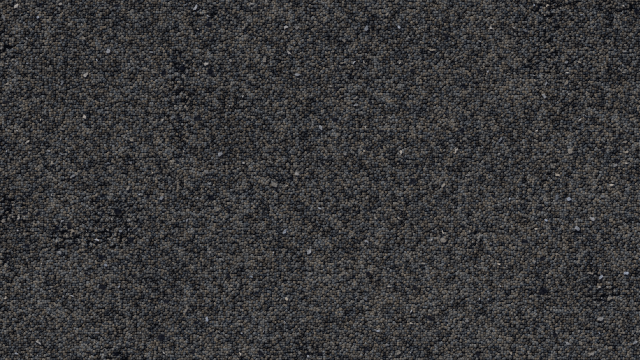
Reproduce this texture procedurally as a Shadertoy shader.

```glsl
// Dark asphalt in low sunlight: fine cellular grains, each a small lit dome
// with its own tone, broken by rough patches, bluish pits and pale stone chips.
// Four samples are averaged per pixel to smooth the edges.

const vec2 LIGHT_DIR = vec2(-0.42, 0.91);
const vec3 SHADOW_TINT = vec3(-0.008, -0.004, 0.012);
const vec3 LIGHT_TINT = vec3(0.012, 0.002, -0.010);
const vec3 PIT_COLOR = vec3(0.045, 0.052, 0.085);
const vec3 COOL_CHIP = vec3(0.52, 0.55, 0.61);
const vec3 WARM_CHIP = vec3(0.64, 0.60, 0.55);

float hash(vec2 p, float seed) {
    vec3 q = fract(vec3(p.xyx + seed * 17.3) * vec3(0.1031, 0.1030, 0.0973));
    q += dot(q, q.yzx + 33.33);
    return fract((q.x + q.y) * q.z);
}

vec2 hash2(vec2 p, float seed) {
    return vec2(hash(p, seed), hash(p, seed + 5.7));
}

float valueNoise(vec2 p, float seed) {
    vec2 cell = floor(p), f = fract(p);
    f = f * f * (3.0 - 2.0 * f);
    float low = mix(hash(cell, seed), hash(cell + vec2(1, 0), seed), f.x);
    float high = mix(hash(cell + vec2(0, 1), seed), hash(cell + vec2(1, 1), seed), f.x);
    return mix(low, high, f.y);
}

float fbm(vec2 p, float seed) {
    float sum = 0.0, weight = 0.55;
    for (int i = 0; i < 3; i++) {
        sum += weight * valueNoise(p, seed + float(i));
        p = p * 2.1 + 3.7;
        weight *= 0.5;
    }
    return sum;
}

// Nearest grain: offset from its centre (xy), distance (z), random id (w)
vec4 nearestGrain(vec2 p, float seed) {
    vec2 cell = floor(p);
    vec4 nearest = vec4(0.0, 0.0, 9.0, 0.0);
    for (int y = -1; y <= 1; y++) {
        for (int x = -1; x <= 1; x++) {
            vec2 c = cell + vec2(x, y);
            vec2 offset = p - c - 0.5 - 0.8 * (hash2(c, seed) - 0.5);
            float d = length(offset);
            if (d < nearest.z) nearest = vec4(offset, d, hash(c, seed + 2.9));
        }
    }
    return nearest;
}

// Brightness of a grain relative to the mean: lit side, dark gaps, own tone
float grainRelief(vec4 grain, float slope, float gap, float variety) {
    return slope * dot(grain.xy, LIGHT_DIR) - gap * (grain.z - 0.41)
         + variety * (grain.w - 0.5);
}

// Scattered ragged ellipses: coverage (x) and random id (y)
vec2 scatter(vec2 p, float scale, float density, float seed) {
    p *= scale;
    p += 0.16 * (vec2(valueNoise(p * 5.0, seed), valueNoise(p * 5.0, seed + 1.0)) - 0.5);
    vec2 cell = floor(p);
    vec2 q = p - cell - 0.5 - 0.4 * (hash2(cell, seed) - 0.5);
    float id = hash(cell, seed + 3.1);
    float angle = 2.4 * (hash(cell, seed + 4.3) - 0.5);
    q = mat2(cos(angle), -sin(angle), sin(angle), cos(angle)) * q;
    float size = mix(0.1, 0.27, id * id);
    float d = length(q / vec2(size, size * mix(0.4, 0.75, hash(cell, seed + 6.1))));
    float present = step(hash(cell, seed + 8.2), density);
    return vec2(present * smoothstep(1.2, 0.75, d), id);
}

vec3 asphalt(vec2 p) {
    // Fine grains over faint broad mottling
    vec4 grain = nearestGrain(p * 155.0, 1.0);
    float tone = 0.217 + grainRelief(grain, 0.20, 0.28, 0.23);
    tone += 0.09 * (valueNoise(p * 62.0, 21.0) - 0.5);
    tone += 0.05 * (fbm(p * 5.0, 24.0) - 0.48) - 0.015 * (p.y - 0.5);

    // Rough patches of coarser stone
    float rough = smoothstep(0.60, 0.76, fbm(p * 6.0, 31.0));
    vec4 stone = nearestGrain(p * 68.0, 35.0);
    tone += rough * (grainRelief(stone, 0.22, 0.24, 0.12) - 0.03);

    // Cool shadows, warm lights and a slight hue of each grain
    tone = max(tone, 0.035);
    vec3 color = tone + mix(SHADOW_TINT, LIGHT_TINT, smoothstep(0.05, 0.42, tone));
    float hue = fract(grain.w * 57.0) - 0.5;
    color += 0.05 * hue * vec3(1.0, 0.1, -1.0) * smoothstep(0.0, 0.25, tone);

    // Pits, denser in the rough patches
    vec2 pit = scatter(p, 23.0, 0.13 + 0.5 * rough, 41.0);
    color = mix(color, PIT_COLOR + 0.12 * color, 0.85 * pit.x);

    // Pale chips, each with a shadow on the side away from the light
    float chipDensity = 0.16 + 0.2 * rough;
    vec2 chipShadow = scatter(p + 0.006 * LIGHT_DIR, 32.0, chipDensity, 52.0);
    vec2 chip = scatter(p, 32.0, chipDensity, 52.0);
    color = mix(color, PIT_COLOR, 0.65 * chipShadow.x);
    vec3 chipColor = mix(COOL_CHIP, WARM_CHIP, fract(chip.y * 23.0));
    chipColor *= 0.65 + 0.5 * fract(chip.y * 71.0) + 0.5 * (tone - 0.2);
    return mix(color, chipColor, 0.85 * chip.x);
}

void mainImage(out vec4 fragColor, in vec2 fragCoord) {
    vec3 sum = vec3(0.0);
    for (int i = 0; i < 4; i++) {
        vec2 shift = 0.5 * vec2(i % 2, i / 2) - 0.25;
        sum += asphalt((fragCoord + shift) / iResolution.y);
    }
    fragColor = vec4(clamp(sum / 4.0, 0.0, 1.0), 1.0);
}
```
